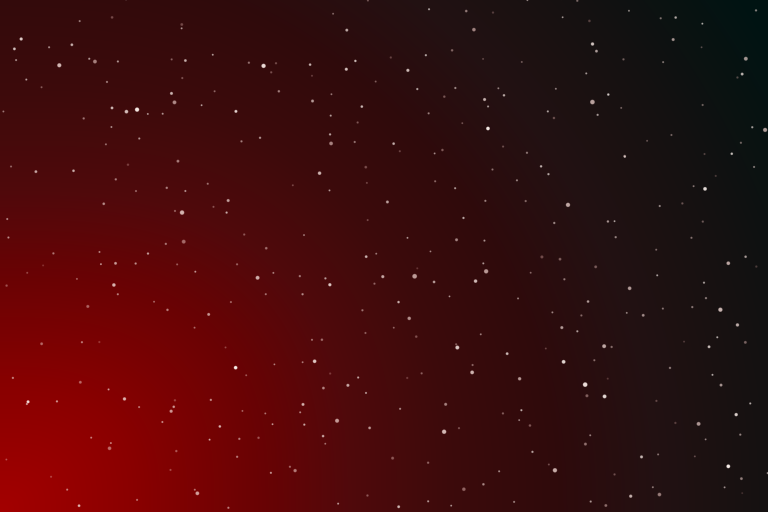
A WebGL 1 fragment shader for this background:

```glsl
precision highp float;
// Red corner glow fading through maroon to a dark teal sky, dusted with stars.

uniform vec2 u_resolution;

// Glow colours, from the lower left corner outwards
const vec3 CORE_RED = vec3(0.64, 0.0, 0.0);
const vec3 BRIGHT_RED = vec3(0.54, 0.0, 0.0);
const vec3 DEEP_RED = vec3(0.40, 0.01, 0.015);
const vec3 CRIMSON = vec3(0.31, 0.035, 0.045);
const vec3 MAROON = vec3(0.235, 0.04, 0.045);
const vec3 DARK_MAROON = vec3(0.18, 0.04, 0.045);
const vec3 WARM_GREY = vec3(0.135, 0.065, 0.07);
const vec3 CHARCOAL = vec3(0.075, 0.065, 0.065);
const vec3 DARK_TEAL = vec3(0.0, 0.075, 0.07);

const vec3 STAR_WHITE = vec3(1.0, 0.97, 0.95);
const vec3 STAR_ROSE = vec3(0.85, 0.62, 0.6);
const float INNER_SQUARENESS = 2.8; // norm exponent near the corner
const float INNER_FLATTENING = 1.1; // vertical squeeze near the corner
const int STAR_LAYERS = 4;

float hash(vec2 p) {
  vec3 q = fract(vec3(p.xyx) * 0.1031);
  q += dot(q, q.yzx + 33.33);
  return fract((q.x + q.y) * q.z);
}

// Distance from the corner: squarish close by, circular far away
float glowDistance(vec2 p) {
  float far = smoothstep(0.55, 1.2, length(p));
  float n = mix(INNER_SQUARENESS, 2.0, far);
  p.y *= mix(INNER_FLATTENING, 1.0, far);
  vec2 powered = pow(max(p, vec2(0.0001)), vec2(n));
  return pow(powered.x + powered.y, 1.0 / n);
}

float ramp(float from, float to, float x) {
  return clamp((x - from) / (to - from), 0.0, 1.0);
}

vec3 glowColor(float d) {
  vec3 c = mix(CORE_RED, BRIGHT_RED, ramp(0.0, 0.26, d));
  c = mix(c, DEEP_RED, ramp(0.26, 0.53, d));
  c = mix(c, CRIMSON, ramp(0.53, 0.69, d));
  c = mix(c, MAROON, ramp(0.69, 0.88, d));
  c = mix(c, DARK_MAROON, ramp(0.88, 1.1, d));
  c = mix(c, WARM_GREY, ramp(1.1, 1.28, d));
  c = mix(c, CHARCOAL, ramp(1.28, 1.52, d));
  return mix(c, DARK_TEAL, ramp(1.52, 1.76, d));
}

// One jittered star per occupied grid cell; returns colour and coverage
vec4 starLayer(vec2 p, float cell, float radius, float density, float seed) {
  vec2 id = floor(p / cell);
  vec2 key = id + seed * 37.0;
  vec2 jitter = vec2(hash(key + 11.3), hash(key + 47.9));
  vec2 center = (id + mix(vec2(0.1), vec2(0.9), jitter)) * cell;
  float size = radius * mix(0.85, 1.15, hash(key + 71.1));
  float blur = 0.6 / u_resolution.y + 0.0004;
  float disc = 1.0 - smoothstep(size - blur, size + blur, length(p - center));
  float present = step(hash(key + 5.7), density);
  float tint = sqrt(hash(key + 93.5));
  return vec4(mix(STAR_ROSE, STAR_WHITE, tint), disc * present * mix(0.35, 1.0, tint));
}

void main() {
  vec2 p = gl_FragCoord.xy / u_resolution.y;
  vec3 color = glowColor(glowDistance(p));

  // Stars, from faint dust to a few bright points
  for (int i = 0; i < STAR_LAYERS; i++) {
    float level = float(i);
    float cell = 0.062 * pow(1.5, level);
    float radius = 0.0018 + 0.0007 * level;
    float density = 0.58 - 0.05 * level;
    float strength = 0.7 + 0.1 * level;
    vec4 star = starLayer(p, cell, radius, density, level + 1.0);
    color = mix(color, star.rgb, star.a * strength);
  }

  gl_FragColor = vec4(color, 1.0);
}
```
